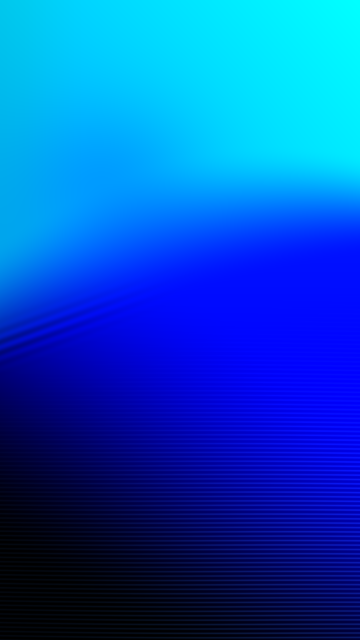
A Shadertoy shader for this background:

```glsl
#define LINE_COUNT 146.0
#define LINE_GLOW vec3(0.04, 0.10, 0.20)
#define STREAK_PERIOD 0.0175
#define STREAK_DEPTH 0.13
#define SHADE_SOFTNESS 0.29
#define LOBE_DEPTH 0.15

const float TAU = 6.2831853;

// Soft step from 0 to 1, centred on zero
float softStep(float d, float halfWidth) {
    return smoothstep(-halfWidth, halfWidth, d);
}

// Bell-shaped falloff
float bell(vec2 p) {
    return exp(-dot(p, p));
}

// Cyan upper field with a bluer lobe left of centre
vec3 skyColor(vec2 p) {
    float green = 0.75 + 0.22 * p.x + 0.33 * (p.y - 0.9);
    green -= LOBE_DEPTH * bell((p - vec2(0.33, 0.72)) / vec2(0.25, 0.12));
    float blue = mix(0.93, 1.0, smoothstep(0.0, 0.25, p.x));
    return vec3(0.0, min(green, 1.0), blue);
}

// Saturated blue that sinks to black at the lower left
vec3 deepColor(vec2 p) {
    float shadeLevel = 0.43 - 0.36 * p.x + 0.05 * p.x * p.x;
    float blue = softStep(p.y - shadeLevel, SHADE_SOFTNESS);
    float green = 0.07 * blue * smoothstep(0.38, 0.65, p.y);
    return vec3(0.0, green, blue);
}

// Slanted ripples where the curved edge meets the left side
float edgeStreaks(vec2 p) {
    float across = p.y - 0.2 * p.x - 0.457;
    float fade = bell(vec2(p.x / 0.26, across / 0.026));
    return fade * cos(TAU * across / STREAK_PERIOD);
}

// Fine, slightly bent horizontal lines in the lower part
float scanLines(vec2 p) {
    float bend = 0.004 * p.x + 0.0015 * sin(4.0 * p.x + 5.0 * p.y);
    float wave = 0.5 + 0.5 * cos(TAU * LINE_COUNT * (p.y + bend));
    float reach = 1.0 - smoothstep(0.15, 0.42 + 0.16 * p.x, p.y);
    return wave * wave * reach * mix(0.3, 1.0, smoothstep(0.0, 0.9, p.x));
}

void mainImage(out vec4 fragColor, in vec2 fragCoord) {
    vec2 p = fragCoord / iResolution.xy;

    // Curved horizon, sharper toward the right
    float horizon = 0.525 + 0.33 * p.x - 0.175 * p.x * p.x;
    float blur = 0.10 + 0.06 * p.x - 0.08 * p.x * p.x;
    float skyAmount = softStep(p.y - horizon, blur);
    vec3 color = mix(deepColor(p), skyColor(p), skyAmount);

    // Surface detail
    color *= 1.0 + 1.5 * STREAK_DEPTH * edgeStreaks(p);
    color += LINE_GLOW * scanLines(p);

    fragColor = vec4(clamp(color, 0.0, 1.0), 1.0);
}
```
